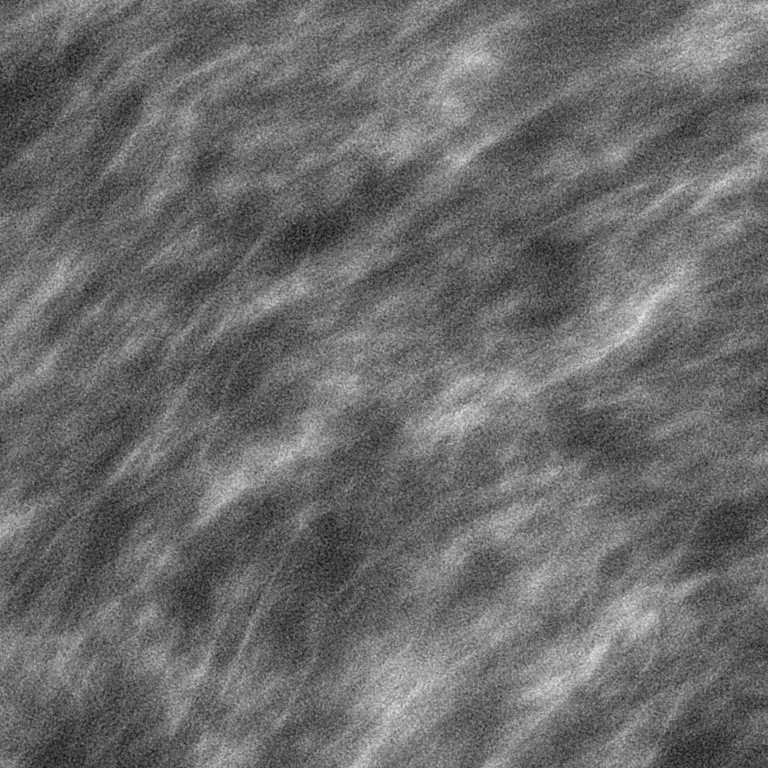
Write a three.js fragment shader that draws this texture.

```glsl
// Soft grey fibrous tissue: stretched cloud noise laid along a gently bending
// diagonal flow, crossed by two faint webs and thin bright strands, with one
// hazy bright patch and fine film grain over everything.

#define BASE_TONE 0.380
#define CLOUD_CONTRAST 0.34
#define BROAD_CONTRAST 0.17
#define WEB_GAIN 0.075
#define STRAND_GAIN 0.12
#define STRAND_COUNT 26
#define PATCH_GAIN 0.18
#define PATCH_CENTRE vec2(0.73, 0.53)
#define GRAIN_GAIN 0.215
#define FLOW_ANGLE 0.62
#define FLOW_BEND 0.22

varying vec2 vUv;

vec2 hash2(vec2 cell) {
  vec3 h = fract(cell.xyx * vec3(0.1031, 0.1030, 0.0973));
  h += dot(h, h.yzx + 33.33);
  return fract((h.xx + h.yz) * h.zy);
}

mat2 turn(float angle) {
  float c = cos(angle), s = sin(angle);
  return mat2(c, -s, s, c);
}

float corner(vec2 cell, vec2 f, vec2 offset) {
  return dot(hash2(cell + offset) * 2.0 - 1.0, f - offset);
}

// Gradient noise, centred on zero
float noise(vec2 p) {
  vec2 cell = floor(p), f = fract(p);
  vec2 w = f * f * f * (f * (f * 6.0 - 15.0) + 10.0);
  float low = mix(corner(cell, f, vec2(0.0)), corner(cell, f, vec2(1.0, 0.0)), w.x);
  float high = mix(corner(cell, f, vec2(0.0, 1.0)), corner(cell, f, vec2(1.0)), w.x);
  return mix(low, high, w.y);
}

float cloud(vec2 p) {
  float sum = 0.0, gain = 1.0;
  for (int i = 0; i < 5; i++) {
    sum += gain * noise(p);
    p = turn(0.08) * p * 1.93 + vec2(17.3, 9.1);
    gain *= 0.66;
  }
  return sum;
}

// Coordinates along (x) and across (y) the fibres: steep low left, flat top right
vec2 flow(vec2 p) {
  vec2 q = turn(FLOW_ANGLE) * (p - 0.5);
  q.y += FLOW_BEND * q.x * q.x;
  return q;
}

// Thin ridges where the noise crosses zero, fading in and out
float web(vec2 q) {
  float n = noise(q * vec2(3.3, 9.0) + 41.7) + 0.3 * noise(q * vec2(9.0, 21.0) + 3.4);
  float presence = smoothstep(-0.12, 0.25, noise(q * vec2(4.0, 6.0) + 23.6));
  return exp(-n * n / 0.0014) * presence;
}

// Long, tilted, nearly straight bright threads, each with a soft halo
float strands(vec2 q) {
  float sum = 0.0;
  for (int i = 0; i < STRAND_COUNT; i++) {
    float id = float(i);
    vec2 place = hash2(vec2(id, 5.0));
    vec2 shape = hash2(vec2(id, 19.0));
    vec2 look = hash2(vec2(id, 37.0));
    float row = (id + place.y) / float(STRAND_COUNT);
    vec2 centre = vec2(place.x - 0.5, row * 1.15 - 0.53);
    // Lower threads stand steeper than the flow
    float steep = 1.0 - smoothstep(-0.1, 0.25, centre.y);
    vec2 d = turn((shape.x - 0.5) * 0.5 + 0.27 * steep) * (q - centre);
    d.y += (shape.y - 0.5) * 0.9 * d.x * d.x + 0.007 * noise(vec2(d.x * 12.0, id * 3.7));
    float reach = mix(0.13, 0.36, look.x);
    float width = mix(0.0032, 0.0065, look.y);
    float fade = 1.0 - smoothstep(0.3 * reach, reach, abs(d.x));
    float beads = 0.75 + 1.3 * noise(vec2(d.x * 24.0, id + 0.5));
    float r = d.y / width;
    sum += fade * (beads * exp(-r * r) + 0.3 * exp(-r * r / 12.0)) * mix(0.4, 1.0, place.y);
  }
  return sum;
}

float grain(vec2 p) {
  return noise(turn(0.5) * p * 240.0) + noise(turn(1.1) * p * 365.0 + 7.3);
}

void main() {
  vec2 q = flow(vUv);
  vec2 warp = vec2(noise(vUv * 4.0 + 2.7), noise(vUv * 4.5 + 31.2));
  vec2 bent = q + 0.045 * warp;

  // Tissue body
  float tissue = cloud(bent * vec2(4.6, 10.8) + 11.4);
  float broad = noise(bent * vec2(1.9, 3.6) + 5.8);
  float tone = BASE_TONE + CLOUD_CONTRAST * tissue + 0.16 * tissue * tissue;
  tone += BROAD_CONTRAST * broad;

  // Hazy bright patch
  vec2 away = (bent - flow(PATCH_CENTRE)) / vec2(0.19, 0.095);
  tone += PATCH_GAIN * exp(-dot(away, away)) * (1.0 + 0.8 * tissue);

  // Fibres: one web along the flow, one crossing it more steeply
  tone += WEB_GAIN * (web(bent) + web(turn(0.42) * bent * 1.15 + 6.1));
  tone += STRAND_GAIN * strands(q + 0.01 * warp);

  // Dark tones are compressed softly before the grain is added
  tone = mix(tone, 0.24, 0.5 - 0.5 * smoothstep(0.12, 0.32, tone));
  tone += GRAIN_GAIN * grain(vUv);
  gl_FragColor = vec4(vec3(clamp(tone, 0.0, 1.0)), 1.0);
}
```
